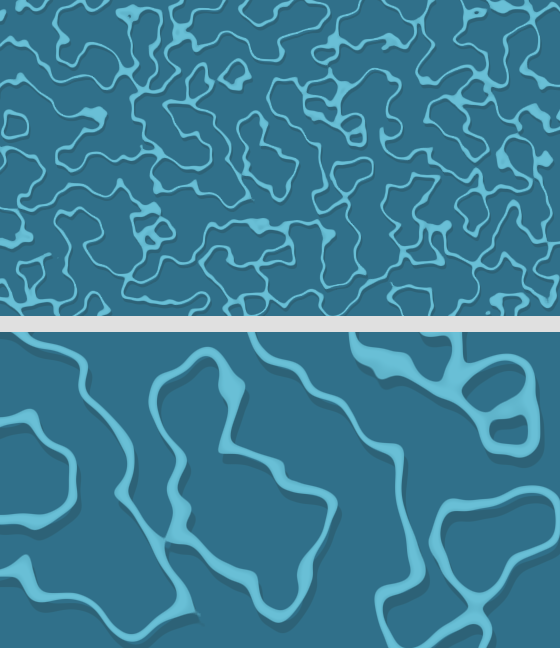
Top, the full canvas; bottom, a detail of the centre.
A Shadertoy shader for this texture:

```glsl
vec2 gradientAt(vec2 cell) {
    float angle = 6.2832 * fract(sin(dot(cell, vec2(127.1, 311.7))) * 43758.5);
    return vec2(cos(angle), sin(angle));
}

float gradientNoise(vec2 p) {
    vec2 cell = floor(p), f = fract(p);
    vec2 fade = f * f * f * (f * (f * 6.0 - 15.0) + 10.0);
    vec2 e = vec2(1.0, 0.0);
    float bottom = mix(dot(gradientAt(cell), f),
                       dot(gradientAt(cell + e.xy), f - e.xy), fade.x);
    float top = mix(dot(gradientAt(cell + e.yx), f - e.yx),
                    dot(gradientAt(cell + e.xx), f - e.xx), fade.x);
    return mix(bottom, top, fade.y);
}

// Distance in noise value from the zero contour
float rippleField(vec2 p) {
    vec2 q = p * 8.6 + vec2(13.3, 7.6);
    vec2 turned = mat2(0.8, 0.6, -0.6, 0.8) * q * 2.1 + 31.7;
    return abs(gradientNoise(q) + 0.4 * gradientNoise(turned));
}

// Bands swell at saddles and thin out on steep slopes
float bandMask(float field, float halfWidth) {
    float blur = 0.6 * fwidth(field) + 0.001;
    return 1.0 - smoothstep(halfWidth - blur, halfWidth + blur, field);
}

void mainImage(out vec4 fragColor, in vec2 fragCoord) {
    vec2 uv = fragCoord / iResolution.y;
    float halfWidth = 0.057;

    float ripple = rippleField(uv);
    float shade = rippleField(uv - vec2(0.0045, -0.011));

    // Deep water with the dropped shadow
    vec3 water = vec3(0.19, 0.44, 0.54);
    vec3 shadow = vec3(0.175, 0.385, 0.465);
    vec3 color = mix(water, shadow, bandMask(shade, halfWidth));

    // Light bands, brighter toward their middle
    float core = 1.0 - smoothstep(0.3, 1.0, ripple / halfWidth);
    vec3 band = mix(vec3(0.37, 0.70, 0.79), vec3(0.41, 0.75, 0.84), core);
    color = mix(color, band, bandMask(ripple, halfWidth));

    fragColor = vec4(color, 1.0);
}
```
